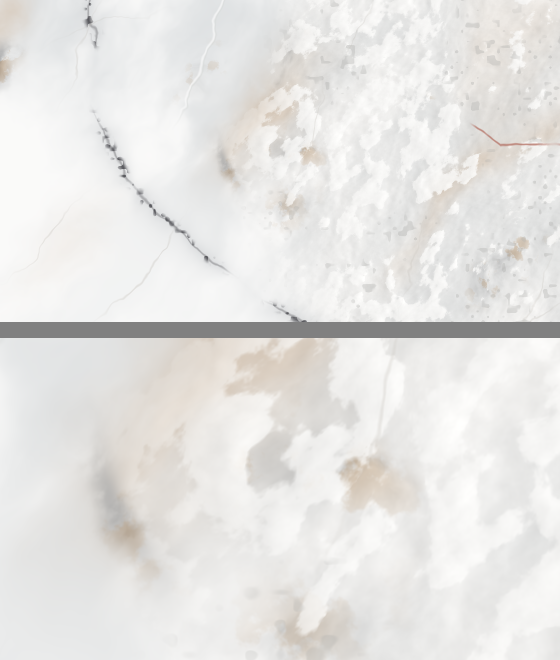
Top, the full canvas; bottom, a detail of the centre.
This texture is drawn by a WebGL 2 fragment shader. Its source:

```glsl
#version 300 es
precision highp float;
// Pale marble: warped noise clouds under soft beige and grey stains,
// a crust of fine white grains on the right, and thin broken veins.
// Stains are rotated gaussians; veins are distances to bent curves.
uniform vec2 u_resolution;
out vec4 fragColor;

float hash(vec2 p) {
    return fract(sin(dot(p, vec2(127.1, 311.7))) * 43758.545);
}

float noise(vec2 p) {
    vec2 i = floor(p), f = fract(p);
    f = f * f * (3.0 - 2.0 * f);
    return mix(mix(hash(i), hash(i + vec2(1, 0)), f.x),
               mix(hash(i + vec2(0, 1)), hash(i + vec2(1, 1)), f.x), f.y);
}

vec2 turn(vec2 v, float a) {
    return vec2(cos(a) * v.x + sin(a) * v.y, cos(a) * v.y - sin(a) * v.x);
}

float fbm(vec2 p) {
    float sum = 0.0, amp = 0.516;
    for (int i = 0; i < 5; i++) {
        sum += amp * noise(p);
        p = turn(p, 0.6) * 2.03 + 17.3;
        amp *= 0.5;
    }
    return sum;
}

// Soft stain with centre c, radii r and direction a
float stain(vec2 p, vec2 c, vec2 r, float a) {
    vec2 d = turn(p - c, a) / r;
    return exp(-dot(d, d));
}

void main() {
    vec2 p = gl_FragCoord.xy / u_resolution.y;
    vec2 warp = vec2(fbm(p * 4.0 + 7.0), fbm(p * 4.0 + 31.0)) - 0.5;
    vec2 q = p + 0.2 * warp;
    vec2 streak = turn(q, 0.95);
    float fine = fbm(q * 15.0 + 4.0);

    // Clouded base, whitest at the lower left
    float shade = smoothstep(0.25, 0.72, fbm(streak * vec2(2.5, 5.5) + 3.0));
    shade *= mix(0.3, 1.0, smoothstep(-0.15, 0.3, dot(q - vec2(0.35, 0.5), vec2(0.65, 0.76))));
    vec3 col = mix(vec3(0.982, 0.981, 0.978), vec3(0.875, 0.885, 0.89), shade);
    float rough = smoothstep(-0.1, 0.18, q.x - 0.74 - 0.3 * abs(q.y - 0.6));
    col = mix(col, vec3(0.895, 0.888, 0.875), 0.4 * rough);

    // Beige stains
    float beige = stain(q, vec2(0.82, 0.65), vec2(0.2, 0.11), 1.0)
        + 0.7 * stain(q, vec2(1.42, 0.42), vec2(0.25, 0.05), 0.95)
        + 0.6 * stain(q, vec2(1.64, 0.57), vec2(0.2, 0.05), 0.4)
        + 0.4 * stain(q, vec2(1.6, 0.87), vec2(0.2, 0.13), 1.0)
        + 0.8 * stain(q, vec2(0.0, 0.92), vec2(0.16, 0.07), 1.0)
        + 0.2 * stain(q, vec2(0.2, 0.24), vec2(0.2, 0.09), 0.9);
    col = mix(col, vec3(0.83, 0.765, 0.695), min(beige * (0.25 + 0.9 * fine), 0.85));

    // Grey smudges with ochre flecks
    float grey = stain(q, vec2(0.73, 0.5), vec2(0.1, 0.025), -0.95)
        + stain(q, vec2(0.93, 0.5), vec2(0.08, 0.032), -0.6)
        + 0.7 * stain(q, vec2(0.9, 0.84), vec2(0.1, 0.02), 1.0)
        + stain(q, vec2(1.58, 0.15), vec2(0.1, 0.035), 0.45)
        + 1.4 * stain(q, vec2(0.02, 0.8), vec2(0.07, 0.045), 0.9)
        + 0.6 * stain(q, vec2(1.3, 0.7), vec2(0.08, 0.012), -0.1)
        + 0.4 * stain(q, vec2(0.63, 0.81), vec2(0.1, 0.03), 0.9)
        + 0.6 * stain(q, vec2(0.92, 0.34), vec2(0.06, 0.05), 0.0);
    col = mix(col, vec3(0.6, 0.605, 0.61), min(grey, 1.2) * 0.65 * smoothstep(0.3, 0.7, fine));
    float ochre = smoothstep(0.56, 0.68, fbm(p * 24.0 + 9.0));
    col = mix(col, vec3(0.7, 0.56, 0.4), 0.45 * ochre * min(grey, 1.0));

    // White crust with a slight relief, and small grey pits
    vec2 g = turn(p + 0.06 * warp, 0.95) * vec2(17.0, 23.0);
    float grain = fbm(g);
    float patches = fbm(streak * vec2(4.0, 7.0) + 40.0) - 0.5;
    float crust = rough * smoothstep(0.5, 0.6, grain + 0.7 * patches);
    col = mix(col, vec3(0.968, 0.966, 0.96), 0.85 * crust);
    col += 0.14 * rough * (grain - fbm(g + vec2(0.2, -0.2)));
    float pits = smoothstep(0.74, 0.88, noise(p * 62.0)) * smoothstep(0.03, 0.15, -patches);
    col = mix(col, vec3(0.68, 0.68, 0.67), 0.35 * pits * rough);

    // Main vein: nearly upright, then bending to the lower right
    float bend = max(0.65 - p.y, 0.0);
    float path = 0.3 + 1.29 * pow(bend, 1.7) + 0.09 * (fbm(p * 7.0 + 60.0) - 0.5);
    float d = abs(p.x - path) / sqrt(1.0 + 4.8 * pow(bend, 1.4));
    float broken = smoothstep(0.25, 0.7, noise(p * 11.0 + 5.0));
    col = mix(col, vec3(0.8, 0.81, 0.82), 0.45 * exp(-d * 32.0) * (0.3 + broken));
    col = mix(col, vec3(0.55, 0.55, 0.56), 0.6 * broken * smoothstep(0.006, 0.0, d));
    float specks = smoothstep(0.58, 0.8, noise(p * 75.0)) * exp(-d * d * 9000.0);
    col = mix(col, vec3(0.27, 0.27, 0.29), 0.8 * specks * broken);

    // Faint hairlines at scattered places and angles
    for (float i = 0.0; i < 9.0; i++) {
        vec2 c = vec2(1.75 * hash(vec2(i, 2.0)), hash(vec2(i, 5.0)));
        vec2 h = turn(q - c, 0.9 + 1.2 * (hash(vec2(i, 8.0)) - 0.5));
        float line = smoothstep(0.005, 0.0, abs(h.y)) * exp(-h.x * h.x * 60.0);
        col = mix(col, vec3(0.75, 0.73, 0.7), 0.3 * line * fine * 1.6);
    }

    // Pale ridge above and red thread at the right
    float ridge = p.x - 0.56 - 0.5 * max(p.y - 0.66, 0.0) - 0.25 * warp.x;
    float span = smoothstep(0.58, 0.7, p.y);
    col = mix(col, vec3(0.83, 0.84, 0.83), 0.4 * span * smoothstep(0.009, 0.0, abs(ridge - 0.009)));
    col = mix(col, vec3(0.975), 0.7 * span * smoothstep(0.011, 0.0, abs(ridge)));
    float k = p.x - 1.555;
    float thread = p.y - 0.54 - 0.7 * max(-k, 0.0) - 0.08 * max(k, 0.0) - 0.06 * warp.y;
    float red = smoothstep(0.006, 0.0, abs(thread)) * smoothstep(-0.1, -0.07, k);
    col = mix(col, vec3(0.7, 0.43, 0.38), 0.75 * red * smoothstep(0.15, 0.55, noise(p * 25.0)));

    fragColor = vec4(clamp(col, 0.0, 1.0), 1.0);
}
```
